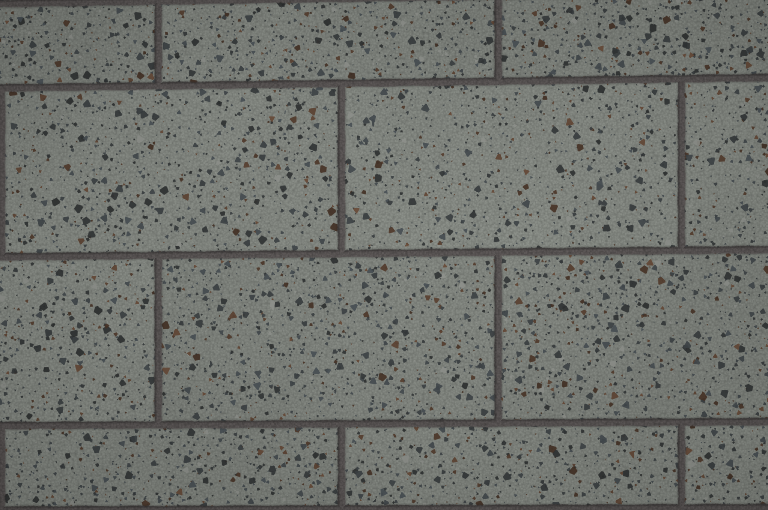
Reproduce this texture procedurally as a Shadertoy shader.

```glsl
// Running-bond wall of ground-face concrete blocks with speckled aggregate and recessed mortar.

const float HALF_COURSE = 0.1655;   // height of the half course; full courses are double
const float BLOCK_PITCH = 0.664;
const float JOINT_HALF  = 0.0072;

const vec3 CEMENT   = vec3(0.497, 0.513, 0.489);
const vec3 MORTAR   = vec3(0.335, 0.318, 0.315);
const vec3 CHARCOAL = vec3(0.170, 0.180, 0.180);
const vec3 SLATE    = vec3(0.285, 0.315, 0.335);
const vec3 RUST     = vec3(0.330, 0.235, 0.175);
const vec3 QUARTZ   = vec3(0.560, 0.570, 0.550);

vec2 hash2(vec2 p) {
    vec3 q = fract(vec3(p.xyx) * vec3(0.1031, 0.1030, 0.0973));
    q += dot(q, q.yzx + 33.33);
    return fract((q.xx + q.yz) * q.zy);
}

// Distance to the nearest scattered feature point, in cells.
float cellular(vec2 p) {
    vec2 cell = floor(p);
    float nearest = 8.0;
    for (int j = -1; j <= 1; j++)
    for (int i = -1; i <= 1; i++) {
        vec2 id = cell + vec2(i, j);
        vec2 d = id + hash2(id + 71.0) - p;
        nearest = min(nearest, dot(d, d));
    }
    return sqrt(nearest);
}

// Broad mottling from layered sines, about -1 to 1.
float mottle(vec2 p) {
    float a = sin(p.x * 7.0 + 2.0 * sin(p.y * 5.0));
    float b = sin(p.y * 13.0 - p.x * 9.0 + 1.7 * sin(p.x * 17.0));
    return 0.6 * a + 0.4 * b;
}

// Angular chip: skewed triangle with clipped corners, size about 1.
float chipShape(vec2 p, float angle, float skew) {
    float c = cos(angle), s = sin(angle);
    p = mat2(c, s, -s, c) * p;
    float wedge = abs(p.x) * (1.0 + 0.5 * skew) + p.y * (0.3 + 0.4 * skew);
    return max(max(wedge, abs(p.y) * 1.15), length(p) * 0.85);
}

vec3 chipColor(vec2 r) {
    vec3 c = mix(CHARCOAL, SLATE, r.y);
    c = mix(c, RUST * (0.75 + 0.5 * r.y), step(0.76, r.x));
    return mix(c, QUARTZ, step(0.95, r.x));
}

// Lays one size class of chips over a base colour.
vec3 addChips(vec3 base, vec2 p, float cellSize, vec2 radii, float density, float seed, float px) {
    vec2 g = p / cellSize, cell = floor(g);
    for (int j = -1; j <= 1; j++)
    for (int i = -1; i <= 1; i++) {
        vec2 id = cell + vec2(i, j);
        vec2 place = hash2(id + seed);
        vec2 form  = hash2(id + seed + 37.0);
        vec2 kind  = hash2(id + seed + 113.0);
        float present = step(hash2(id + seed + 211.0).x, density);
        float radius = mix(radii.x, radii.y, form.x * form.x);
        vec2 local = (g - id - place) * cellSize;
        float d = (chipShape(local / radius, form.y * 6.283, kind.y) - 1.0) * radius;
        float cover = 1.0 - smoothstep(-0.6 * px, 0.7 * px, d);
        base = mix(base, chipColor(kind), 0.9 * cover * present);
    }
    return base;
}

// Signed offset from the nearest multiple of a period.
float fromNearest(float x, float period) {
    return x - period * floor(x / period + 0.5);
}

void mainImage(out vec4 fragColor, in vec2 fragCoord) {
    vec2 uv = fragCoord / iResolution.xy;
    vec2 p = vec2(uv.x * 1.5, uv.y);
    float px = 1.0 / iResolution.y;

    // Courses run half, full, full, half, with a slight perspective tilt.
    float h = (p.y - p.x * (0.003 + 0.0125 * p.y)) / HALF_COURSE;
    float row = floor((h + 1.0) * 0.5);
    float fullBed = fromNearest(h - 1.0, 2.0);
    float endBed = fromNearest(h, 6.0);
    float bed = HALF_COURSE * (abs(fullBed) < abs(endBed) ? fullBed : endBed);

    // Alternate courses shift by about half a block.
    float x = p.x - 0.003 - 0.306 * mod(row, 2.0);
    float head = fromNearest(x, BLOCK_PITCH);
    vec2 block = hash2(vec2(floor(x / BLOCK_PITCH), row) + 19.0);

    // Sandy cement face.
    float grain = cellular(p * 190.0);
    float sand = hash2(floor(p * 340.0)).x - 0.5;
    vec3 face = CEMENT * (1.0 + 0.05 * (block.x - 0.5) + 0.018 * mottle(p));
    face *= 1.0 + 0.16 * (0.45 - grain) + 0.08 * sand;

    // Fine grit, then larger stones, with density differing per block.
    float density = 0.43 + 0.14 * block.y + 0.05 * mottle(p * 1.7);
    face = addChips(face, p, 0.0105, vec2(0.0011, 0.0031), density * 0.85, 5.0, px);
    face = addChips(face, p, 0.0200, vec2(0.0030, 0.0078), density, 307.0, px);

    // Recessed mortar, shaded beneath the block above and beside the left edge.
    float rough = 0.0022 * (grain - 0.45) + 0.0006 * sin(p.x * 61.0 + 3.0 * sin(p.y * 47.0));
    float edge = min(abs(bed), abs(head)) - JOINT_HALF + rough;
    float shade = abs(bed) < abs(head) ? bed : -head;
    vec3 joint = MORTAR * (1.0 + 0.20 * (0.45 - grain) + 0.12 * sand);
    joint *= 1.0 - 0.28 * smoothstep(0.001, 0.007, shade);
    face *= 1.0 - 0.10 * (1.0 - smoothstep(0.0, 0.005, edge));
    vec3 color = mix(joint, face, smoothstep(-px, px, edge));

    // Soft light falloff toward the corners.
    vec2 fromCenter = uv - vec2(0.52, 0.53);
    color *= 1.0 - 0.32 * dot(fromCenter, fromCenter);
    fragColor = vec4(color, 1.0);
}
```
